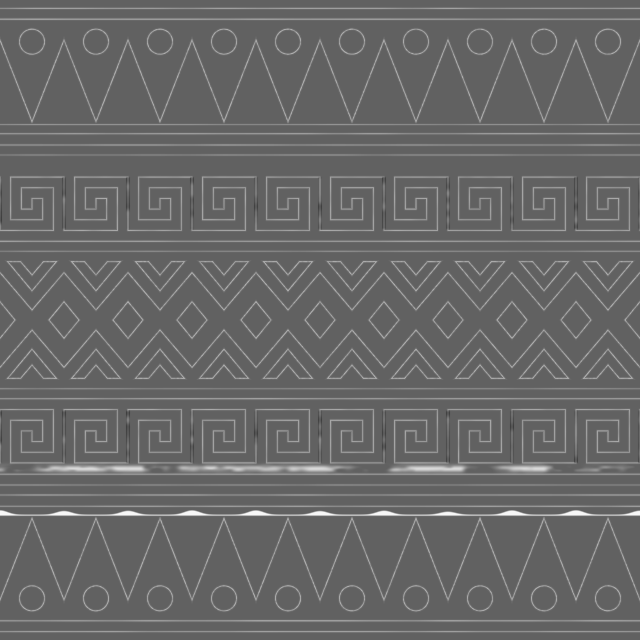
A Shadertoy shader for this texture map:

```glsl
// Grey embossed frieze: ten repeats of zigzags, rings, key spirals and diamonds in mirrored bands.
const float SIZE = 768.0;          // design units across the canvas
const float CELL = SIZE / 10.0;    // width of one repeat
const float STEP = CELL / 6.0;     // grid of the key spiral
const vec3 STONE = vec3(0.38);
const vec3 CHALK = vec3(0.67);
const vec3 GLARE = vec3(0.97);

float hash(vec2 p) {
    vec3 q = fract(vec3(p.xyx) * 0.1031);
    q += dot(q, q.yzx + 33.33);
    return fract((q.x + q.y) * q.z);
}

float noise(vec2 p) {
    vec2 i = floor(p), f = fract(p);
    f = f * f * (3.0 - 2.0 * f);
    return mix(mix(hash(i), hash(i + vec2(1, 0)), f.x),
               mix(hash(i + vec2(0, 1)), hash(i + vec2(1, 1)), f.x), f.y);
}

float segment(vec2 p, vec2 a, vec2 b) {
    vec2 ab = b - a;
    return length(p - a - ab * clamp(dot(p - a, ab) / dot(ab, ab), 0.0, 1.0));
}

// Distance to a V with its tip at height tip; x is measured from its axis
float chevron(vec2 p, float tip, float slope) {
    return abs(p.y - tip + slope * p.x) / length(vec2(1.0, slope));
}

// Distance to one continuous turn of the key, in grid steps
float keySpiral(vec2 p) {
    vec2 path[14] = vec2[14](
        vec2(0, 5), vec2(0, 0), vec2(5, 0), vec2(5, 4), vec2(2, 4), vec2(2, 2), vec2(3, 2),
        vec2(3, 3), vec2(4, 3), vec2(4, 1), vec2(1, 1), vec2(1, 5), vec2(6, 5), vec2(6, 0));
    float d = 10.0;
    for (int i = 0; i < 13; i++) d = min(d, segment(p, path[i], path[i + 1]));
    return d;
}

// Thin core with a faint soft rim
float stroke(float d, float px) {
    float core = clamp((0.75 - d) / px + 0.5, 0.0, 1.0);
    return max(core, 0.2 * (1.0 - smoothstep(0.5, 2.6, d)));
}

// Diamonds, nested chevrons and zigzags of the central band
float centreBand(vec2 p) {
    float d = chevron(p, 372.0, 1.17);
    float nested = min(chevron(p, 349.0, 1.2), chevron(p, 330.0, 1.17));
    d = min(d, max(nested, 314.0 - p.y));
    d = min(d, segment(p, vec2(14, 314), vec2(29, 314)));
    float diamond = chevron(p, 362.0 + 1.22 * CELL * 0.5, 1.22);
    return min(d, max(diamond, CELL * 0.5 - 18.0 - p.x));
}

// Horizontal rules, each with its strength and uneven wear
float rules(vec2 p, float row, float px) {
    vec2 rule[8] = vec2[8](
        vec2(10, 0.8), vec2(23, 0.95), vec2(149.5, 0.6), vec2(160.5, 0.8),
        vec2(174, 0.8), vec2(186, 0.6), vec2(289.5, 0.85), vec2(301.5, 0.55));
    float ink = 0.0;
    for (int i = 0; i < 8; i++) {
        float wear = 0.75 + 0.45 * noise(vec2(p.x / 45.0, float(i) * 7.0 + step(384.0, p.y) * 91.0));
        ink = max(ink, stroke(abs(row - rule[i].x), px) * rule[i].y * wear);
    }
    return max(ink, 0.8 * stroke(abs(p.y - 569.0), px));
}

void mainImage(out vec4 fragColor, in vec2 fragCoord) {
    vec2 p = fragCoord / iResolution.xy * SIZE;
    p.y = SIZE - p.y;
    float px = SIZE / iResolution.y;
    float row = min(p.y, SIZE - p.y);          // mirrored height
    float cellX = mod(p.x, CELL);
    float axisX = abs(cellX - CELL * 0.5);
    float edgeX = CELL * 0.5 - axisX;
    vec2 q = vec2(axisX, row);

    // Tall zigzag, rings and central band, with speckled diagonals
    float figures = min(chevron(q, 146.0, 2.55), abs(length(q - vec2(0, 50)) - 15.0));
    if (row > 230.0) figures = centreBand(q);
    float speckle = 0.65 + 0.5 * noise(p / 2.2);
    float ink = stroke(figures, px) * speckle;

    // Key spirals
    vec2 keyPos = vec2(cellX, 276.5 - row) / STEP;
    float keyWear = 0.7 + 0.3 * noise(p / 14.0);
    ink = max(ink, stroke(keySpiral(keyPos) * STEP, px) * keyWear);
    ink = max(ink, rules(p, row, px));
    vec3 color = mix(STONE, CHALK, clamp(ink, 0.0, 1.0));

    // Dark worn groove where neighbouring spirals meet
    float inKey = smoothstep(211.0, 214.0, row) * (1.0 - smoothstep(273.0, 277.0, row));
    float groove = inKey * (1.0 - smoothstep(0.4, 2.0, abs(edgeX - 1.2)));
    color *= 1.0 - 0.4 * groove * noise(vec2(p.x / 30.0, p.y / 8.0));

    // Bright blurred smear below the lower spirals
    float patches = smoothstep(0.3, 0.8, noise(vec2(p.x / 32.0, 4.0)) * 0.7
                  + noise(vec2(p.x / 11.0, p.y / 5.0)) * 0.35);
    float smear = patches * exp(-pow((p.y - 562.5) / 4.0, 2.0));
    color = mix(color, GLARE, 0.8 * smear);

    // White swells along the lower rule, one at each cell edge
    float swell = 0.8 + (3.5 + 2.0 * noise(vec2(p.x / 60.0, 12.0))) * exp(-edgeX * edgeX / 170.0);
    float crest = smoothstep(-px, px, p.y - 618.5 + swell) * (1.0 - smoothstep(-px, px, p.y - 618.5));
    color = mix(color, GLARE, crest);

    fragColor = vec4(color, 1.0);
}
```
